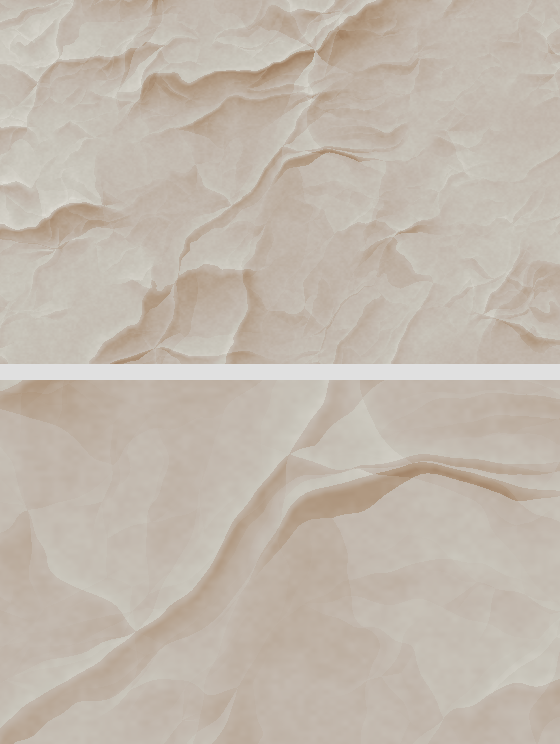
Top, the full canvas; bottom, a detail of the centre.
A Shadertoy shader for this texture:

```glsl
// Crumpled cream paper: warped Voronoi cells act as facets whose borders are folds.
// Each fold is lit from above, giving a pale ridge and a brown shade that fades
// away below it. Several fold sizes, soft undulation and fine fibre are summed.

vec2 hash2(vec2 p) {
    vec3 q = fract(p.xyx * vec3(0.1031, 0.1030, 0.0973));
    q += dot(q, q.yzx + 33.33);
    return fract((q.xx + q.yz) * q.zy);
}

float noise(vec2 p) {
    vec2 cell = floor(p), f = fract(p);
    f = f * f * (3.0 - 2.0 * f);
    float low = mix(hash2(cell).x, hash2(cell + vec2(1, 0)).x, f.x);
    float high = mix(hash2(cell + vec2(0, 1)).x, hash2(cell + vec2(1, 1)).x, f.x);
    return mix(low, high, f.y);
}

float fbm(vec2 p) {
    float sum = 0.0, amp = 0.5;
    for (int i = 0; i < 5; i++) {
        sum += amp * noise(p);
        p = mat2(1.6, 1.2, -1.2, 1.6) * p + 7.3;
        amp *= 0.5;
    }
    return sum;
}

// Returns the direction across the nearest fold (xy) and the distance to it (z).
vec3 nearestFold(vec2 p) {
    vec2 cell = floor(p), f = fract(p);
    vec2 first = vec2(9.0), second = vec2(9.0);
    for (int y = -2; y <= 2; y++) {
        for (int x = -2; x <= 2; x++) {
            vec2 offset = vec2(x, y);
            vec2 site = offset + hash2(cell + offset) - f;
            if (dot(site, site) < dot(first, first)) {
                second = first;
                first = site;
            } else if (dot(site, site) < dot(second, second)) {
                second = site;
            }
        }
    }
    vec2 across = normalize(second - first);
    return vec3(across, max(0.0, dot(0.5 * (first + second), across)));
}

// Shade and ridge light of one set of folds with the given cells per height.
float foldLight(vec2 p, float scale, float seed) {
    // Stretch the cells along the rising diagonal.
    mat2 turn = mat2(0.87, -0.5, 0.5, 0.87);
    vec2 q = turn * p * vec2(1.0);
    q.x *= 0.68;
    vec3 fold = nearestFold(q * scale + seed);
    vec2 across = normalize(fold.xy * vec2(0.68, 1.0)) * turn;

    // Folds come and go along their length.
    float strength = smoothstep(0.32, 0.72, noise(p * scale * 1.1 + seed * 3.7));
    float facing = -dot(across, normalize(vec2(-0.35, 1.0)));
    float soft = smoothstep(0.0, 0.012 * scale, fold.z);
    float shade = facing * exp(-fold.z * 5.5) * mix(0.25, 1.0, soft);
    shade *= shade < 0.0 ? 1.0 : 0.38;

    float width = 0.0045 * scale + 0.012;
    float ridge = exp(-fold.z * fold.z / (width * width));
    ridge *= smoothstep(-0.6, 0.7, facing);
    return strength * (shade + 0.38 * ridge);
}

// Paper colour from deep brown shade (0) through cream (1) to ridge light (1.5).
vec3 paperColor(float tone) {
    vec3 color = mix(vec3(0.63, 0.51, 0.40), vec3(0.69, 0.60, 0.51), smoothstep(-0.1, 0.25, tone));
    color = mix(color, vec3(0.73, 0.67, 0.61), clamp((tone - 0.25) * 4.0, 0.0, 1.0));
    color = mix(color, vec3(0.76, 0.72, 0.68), clamp((tone - 0.50) * 4.0, 0.0, 1.0));
    color = mix(color, vec3(0.785, 0.77, 0.73), clamp((tone - 0.75) * 4.0, 0.0, 1.0));
    return mix(color, vec3(0.87, 0.86, 0.83), clamp((tone - 1.0) * 2.0, 0.0, 1.0));
}

void mainImage(out vec4 fragColor, in vec2 fragCoord) {
    vec2 uv = fragCoord / iResolution.y;

    // Bend the folds at a broad and a fine scale.
    vec2 broad = vec2(fbm(uv * 2.6 + 3.1), fbm(uv * 2.6 + 41.7)) - 0.5;
    vec2 fine = vec2(noise(uv * 19.0), noise(uv * 19.0 + 63.0)) - 0.5;
    vec2 p = uv + 0.30 * broad + 0.014 * fine;

    // Broad undulation and streaks on the facets.
    float tone = 0.85 + 0.55 * (fbm(uv * 2.2 + 17.0) - 0.5);
    tone += 0.22 * (fbm(vec2(p.x + p.y, 2.5 * (p.y - 0.6 * p.x)) * 5.0) - 0.5);

    // Large folds first, then smaller wrinkles gathered in patches.
    float wrinkled = smoothstep(0.3, 0.65, fbm(uv * 3.4 + 29.0));
    tone += 0.85 * foldLight(p, 2.3, 4.0);
    tone += 0.62 * foldLight(p + 0.02 * broad.yx, 4.3, 13.0);
    tone += 0.50 * wrinkled * foldLight(p, 8.5, 27.0);
    tone += 0.28 * wrinkled * foldLight(p, 17.0, 51.0);

    // Paper fibre.
    float fibre = noise(uv * 85.0) + noise(uv * vec2(170.0, 210.0)) - 1.0;
    tone += 0.07 * fibre;

    fragColor = vec4(paperColor(tone) + 0.006 * fibre, 1.0);
}
```
